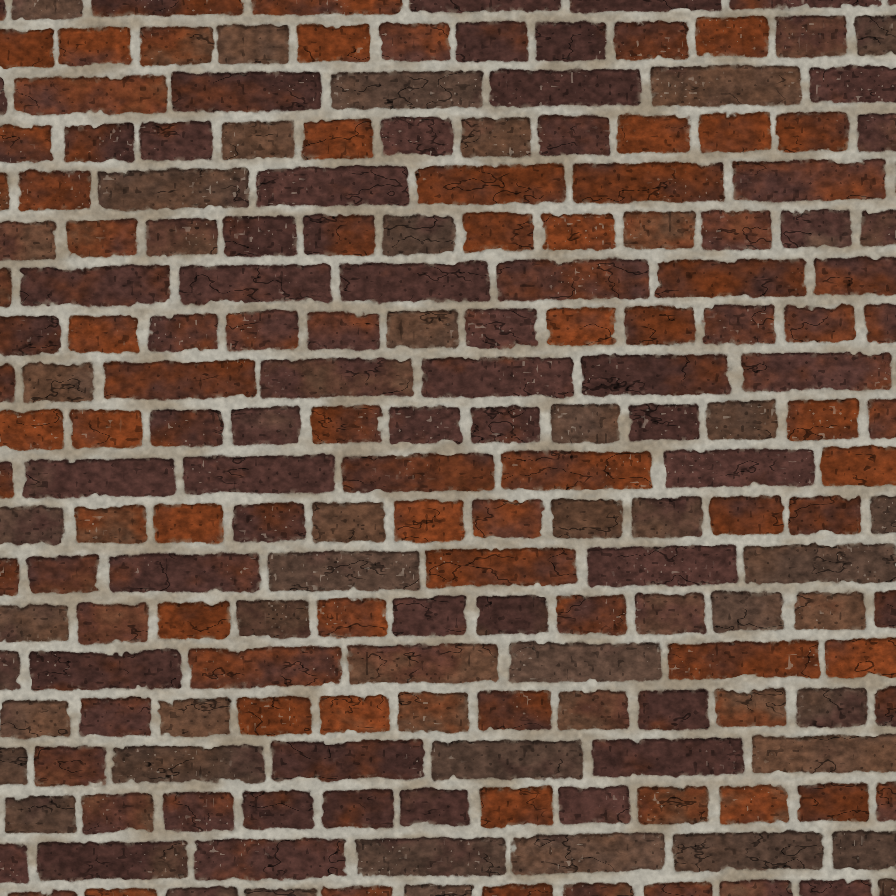
A Shadertoy shader for this texture:

```glsl
// Weathered brick wall: courses of short and long bricks alternate in pale, ragged lime mortar.

float hash(vec2 p) {
    vec3 q = fract(p.xyx * 0.1031);
    q += dot(q, q.yzx + 33.33);
    return fract((q.x + q.y) * q.z);
}

float noise(vec2 p) {
    vec2 i = floor(p), f = fract(p);
    f = f * f * (3.0 - 2.0 * f);
    return mix(mix(hash(i), hash(i + vec2(1, 0)), f.x),
               mix(hash(i + vec2(0, 1)), hash(i + vec2(1, 1)), f.x), f.y);
}

float fbm(vec2 p) {
    float sum = 0.0, amp = 0.5;
    for (int i = 0; i < 4; i++) {
        sum += amp * noise(p);
        p = mat2(1.6, 1.2, -1.2, 1.6) * p + 17.3;
        amp *= 0.5;
    }
    return sum / 0.9375;
}

float roundedBox(vec2 p, vec2 halfSize, float radius) {
    vec2 d = abs(p) - halfSize + radius;
    return length(max(d, 0.0)) + min(max(d.x, d.y), 0.0) - radius;
}

// Mottled clay, chosen per brick, with pits, cracks and lime specks
vec3 brickColor(vec2 p, vec2 id, bool isShort) {
    float patches = fbm(p * vec2(22.0, 30.0) + id * 7.1);
    float grain = fbm(p * vec2(130.0, 170.0) + 40.0);
    float warmth = hash(id + 11.0) + (isShort ? 0.14 : -0.06) + 1.3 * (patches - 0.5);
    vec3 plum = vec3(0.29, 0.19, 0.167);
    vec3 rust = vec3(0.43, 0.215, 0.11);
    vec3 umber = vec3(0.335, 0.265, 0.215);
    vec3 col = mix(plum, rust, smoothstep(0.2, 1.1, warmth));
    float dull = smoothstep(0.62, 0.85, hash(id + 57.0) + 0.5 * (patches - 0.5));
    col = mix(col, umber, 0.75 * dull);
    col *= 0.9 + 0.2 * hash(id + 91.0);
    col *= 0.64 + 0.72 * grain;

    float ridge = abs(fbm(p * vec2(24.0, 48.0) + id * 3.7) - 0.5);
    float crack = (1.0 - smoothstep(0.004, 0.022, ridge)) * smoothstep(0.5, 0.65, noise(p * 27.0 + id));
    float pit = smoothstep(0.8, 0.93, noise(p * 210.0));
    col *= 1.0 - 0.45 * crack - 0.3 * pit;

    float speck = smoothstep(0.84, 0.95, noise(p * 260.0 + 80.0)) * smoothstep(0.5, 0.75, noise(p * 19.0 + 5.0));
    return mix(col, vec3(0.6, 0.54, 0.48), 0.6 * speck);
}

vec3 mortarColor(vec2 p) {
    float stain = fbm(p * vec2(18.0, 40.0) + 3.0);
    float grain = fbm(p * 190.0 + 9.0);
    vec3 col = mix(vec3(0.595, 0.545, 0.47), vec3(0.695, 0.675, 0.625), smoothstep(0.2, 0.7, stain));
    return col * (0.87 + 0.26 * grain);
}

void mainImage(out vec4 fragColor, in vec2 fragCoord) {
    vec2 p = fragCoord / iResolution.xy;
    float pixel = 1.0 / iResolution.y;
    float down = 1.0 - p.y;

    // Slightly tilted, wavy courses
    float pitch = 0.0535;
    float v = (down + 0.0145 * p.x + 0.003 * (noise(p * vec2(9.0, 14.0)) - 0.5)) / pitch + 0.5;
    float row = floor(v);
    bool isShort = mod(row, 2.0) == 1.0;
    bool isShifted = mod(row, 4.0) == 0.0;

    // Long courses step by half a brick; shifted ones end in short bricks on the left
    float u = p.x - 0.03 * down - (isShort ? 0.0605 : isShifted ? 0.097 : 0.0065);
    if (isShifted && u < 0.0) isShort = true;
    float width = isShort ? 0.0888 : 0.178;
    vec2 id = vec2(floor(u / width), row);

    // Brick outline with uneven size, position and broken edges
    vec2 local = (vec2(fract(u / width), fract(v)) - 0.5) * vec2(width, pitch);
    vec2 jitter = vec2(hash(id + 23.0), hash(id + 31.0)) - 0.5;
    vec2 halfSize = 0.5 * vec2(width - 0.0098, 0.0425)
                  + 0.002 * (vec2(hash(id + 41.0), hash(id + 47.0)) - 0.5);
    float dist = roundedBox(local - jitter * vec2(0.004, 0.002), halfSize, 0.004);
    dist += 0.005 * (fbm(p * 48.0 + id * 5.3) - 0.5) + 0.004 * (fbm(p * 150.0) - 0.5);
    float chips = smoothstep(0.68, 0.85, noise(p * 38.0 + 60.0));
    dist += 0.005 * chips * noise(p * 170.0);

    float edge = max(pixel, 0.0009);
    float brick = 1.0 - smoothstep(-edge, edge, dist);

    // Mortar darkens at the brick; the brick is shaded beneath its upper joint
    vec3 mortar = mortarColor(p) * (1.0 - 0.13 * (1.0 - smoothstep(0.0, 0.003, dist)));
    vec3 clay = brickColor(p, id, isShort);
    float rim = smoothstep(-0.0045, -0.0005, dist);
    float upper = smoothstep(0.3, 0.8, -local.y / halfSize.y);
    clay *= 1.0 - rim * mix(0.06, 0.38, upper);

    // Lime smeared over the brick edges
    float smear = smoothstep(-0.006, 0.0, dist) * smoothstep(0.55, 0.75, fbm(p * 110.0 + 70.0));
    clay = mix(clay, vec3(0.55, 0.49, 0.42), 0.55 * smear);

    fragColor = vec4(mix(mortar, clay, brick), 1.0);
}
```
